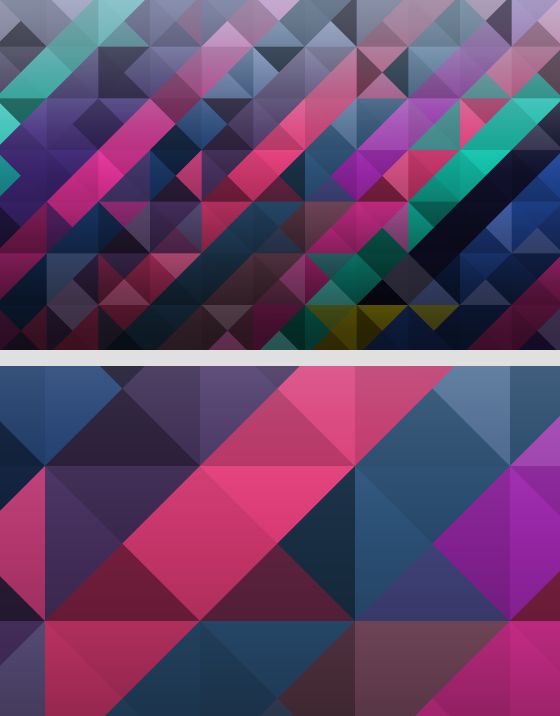
Top: the whole. Bottom: its middle third, enlarged.
This background is drawn by a WebGL 1 fragment shader. Its source:

```glsl
precision highp float;
uniform vec2 u_resolution;

const float CELL = 0.1476;            // square side, in canvas heights
const float MARGIN = 0.1333;          // first grid line from left and top
const vec3 TEAL = vec3(0.06, 0.68, 0.60);
const vec3 MAGENTA = vec3(0.77, 0.17, 0.52);
const vec3 CRIMSON = vec3(0.80, 0.21, 0.42);
const vec3 VIOLET = vec3(0.53, 0.13, 0.58);
const vec3 INDIGO = vec3(0.23, 0.14, 0.43);
const vec3 PLUM = vec3(0.27, 0.18, 0.36);
const vec3 NAVY = vec3(0.09, 0.20, 0.38);
const vec3 STEEL = vec3(0.16, 0.30, 0.44);
const vec3 BLUE = vec3(0.12, 0.26, 0.56);
const vec3 INK = vec3(0.06, 0.06, 0.16);
const vec3 BROWN = vec3(0.47, 0.29, 0.37);
const vec3 OLIVE = vec3(0.80, 0.72, 0.06);
const vec3 HAZE = vec3(0.59, 0.65, 0.71);

float hash(vec2 p) {
  return fract(sin(dot(p, vec2(127.1, 311.7))) * 43758.5453);
}

// Base colour of a diagonal stripe; some change hue further down
vec3 stripeColor(float k, float row) {
  if (k < -0.5) return PLUM;
  if (k < 0.5) return TEAL;
  if (k < 2.5) return INDIGO;
  if (k < 3.5) return MAGENTA;
  if (k < 4.5) return NAVY;
  if (k < 5.5) return PLUM;
  if (k < 6.5) return CRIMSON;
  if (k < 7.5) return STEEL;
  if (k < 8.5) return row > 2.5 ? BROWN : VIOLET;
  if (k < 9.5) return mix(CRIMSON, MAGENTA, step(2.5, row));
  if (k < 10.5) return TEAL;
  if (k < 11.5) return row > 4.5 ? OLIVE : INK;
  if (k < 12.5) return BLUE;
  if (k < 13.5) return mix(BLUE, INK, 0.3);
  return k < 14.5 ? MAGENTA : INDIGO;
}

// Dark at the foot of the canvas, pale haze at the top
vec3 verticalLight(vec3 color, float y) {
  color *= mix(0.32, 1.0, smoothstep(0.0, 0.58, y));
  return mix(color, HAZE, 0.77 * smoothstep(0.47, 1.02, y));
}

vec3 mosaic(vec2 p) {
  vec2 grid = (vec2(p.x, 1.0 - p.y) - MARGIN) / CELL;
  vec2 cell = floor(grid);
  vec2 f = grid - cell;

  // Both diagonals split a square into four triangles
  vec2 side = vec2(step(1.0, f.x + f.y), step(f.y, f.x));
  vec2 id = cell + 0.5 * side;
  float stripe = cell.x + cell.y + side.x;

  // A few triangles borrow the colour of a nearby stripe
  float pick = hash(id + 17.3);
  float shift = hash(id + 5.7) < 0.5 ? -1.0 : 1.0;
  vec3 color = stripeColor(stripe, cell.y);
  vec3 nearby = stripeColor(stripe + shift, cell.y);
  color = mix(color, nearby, 0.75 * step(0.87, pick));
  color = verticalLight(color, p.y);

  // Uneven facets: most differ slightly, some are clearly lit or shaded
  float tone = hash(id + 31.9) - 0.5;
  color *= 1.0 + 0.38 * tone * step(0.25, pick);
  color = mix(color, vec3(0.85, 0.78, 0.88), 0.16 * step(0.38, tone));
  color *= 1.0 - 0.28 * step(tone, -0.40);
  return color * (1.0 + 0.08 * (0.5 - f.y));
}

void main() {
  // Average a small block of samples to smooth the edges
  vec3 sum = vec3(0.0);
  for (int j = 0; j < 3; j++) {
    for (int i = 0; i < 3; i++) {
      vec2 offset = (vec2(float(i), float(j)) - 1.0) / 3.0;
      sum += mosaic((gl_FragCoord.xy + offset) / u_resolution.y);
    }
  }
  gl_FragColor = vec4(sum / 9.0, 1.0);
}
```
